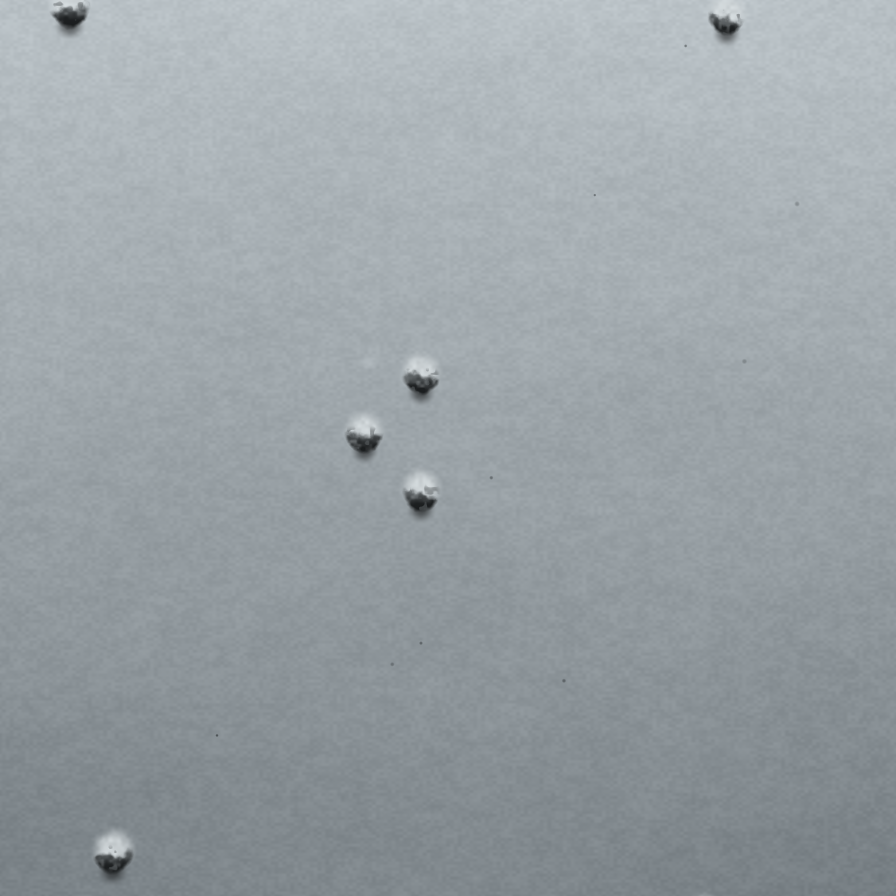
Reproduce this texture procedurally as a three.js fragment shader.

```glsl
// Grey painted wall lit from above, with a few rough plaster bumps and tiny specks.
varying vec2 vUv;

const vec3 WALL_TOP = vec3(0.725, 0.757, 0.775);
const vec3 WALL_BOTTOM = vec3(0.500, 0.531, 0.550);
const vec3 CAP_LIGHT = vec3(0.82, 0.845, 0.855);
const vec3 BUMP_GREY = vec3(0.36, 0.38, 0.39);
const vec3 BUMP_DARK = vec3(0.09, 0.10, 0.105);
const vec3 SPECK_COLOR = vec3(0.25, 0.27, 0.28);
const float BUMP_RADIUS = 0.0225;
const float GRAIN_STRENGTH = 0.038;
const float DIMPLE_STRENGTH = 0.024;
const float MOTTLE_STRENGTH = 0.034;
const float CORNER_SHADE = 0.035;
const vec2 CLUSTER_CENTER = vec2(0.449, 0.514);
const vec2 CLUSTER_SPREAD = vec2(0.042, 0.075);
const int SPECK_COUNT = 9;

float hash(vec2 p) {
  vec3 q = fract(vec3(p.xyx) * 0.1031);
  q += dot(q, q.yzx + 33.33);
  return fract((q.x + q.y) * q.z);
}

float noise(vec2 p) {
  vec2 i = floor(p);
  vec2 f = fract(p);
  f = f * f * (3.0 - 2.0 * f);
  return mix(mix(hash(i), hash(i + vec2(1.0, 0.0)), f.x),
             mix(hash(i + vec2(0.0, 1.0)), hash(i + 1.0), f.x), f.y);
}

float fbm(vec2 p) {
  float sum = 0.0;
  float weight = 0.5;
  for (int i = 0; i < 4; i++) {
    sum += weight * noise(p);
    p = p * 2.03 + 17.7;
    weight *= 0.5;
  }
  return sum;
}

// Vertical falloff of light, shaded lower corners, mottling and a fine grain
vec3 wall(vec2 uv) {
  vec3 color = mix(WALL_BOTTOM, WALL_TOP, pow(uv.y, 1.1));
  float side = abs(2.0 * uv.x - 1.0);
  color -= CORNER_SHADE * side * side * (1.0 - smoothstep(0.0, 0.45, uv.y));
  float mottle = fbm(uv * vec2(4.0, 9.0) + 40.0) - 0.47;
  float dimple = noise(uv * vec2(60.0, 100.0) + 90.0) - 0.5;
  float grain = noise(uv * vec2(230.0, 300.0)) - 0.5;
  return color + MOTTLE_STRENGTH * mottle + DIMPLE_STRENGTH * dimple + GRAIN_STRENGTH * grain;
}

// Bright soft cap above, ragged dark underside and a short shadow below
vec3 addBump(vec3 color, vec2 uv, vec2 center, float seed) {
  vec2 p = (uv - center) / (BUMP_RADIUS * (0.93 + 0.14 * hash(vec2(seed, 3.0))));
  if (dot(p, p) > 9.0) return color;
  vec2 offset = vec2(seed * 13.7, seed * 7.3);
  float rough = fbm(p * 1.6 + offset) - 0.47;
  float detail = noise(p * 5.0 + offset) - 0.5;

  float shadow = 1.0 - smoothstep(0.1, 1.0, length((p - vec2(0.0, -0.8)) / vec2(0.8, 0.75)));
  color *= 1.0 - 0.5 * shadow;

  float cap = 1.0 - smoothstep(0.4, 1.2, length(p - vec2(0.0, 0.25)) + 0.25 * rough);
  color = mix(color, CAP_LIGHT + 0.08 * detail, 0.9 * cap);

  // The underside narrows downward and meets the cap along a ragged ridge
  float width = 1.0 + 0.22 * max(-p.y, 0.0);
  float body = 1.0 - smoothstep(0.76, 1.04, length(p * vec2(width, 1.04)) + 0.3 * rough);
  float tilt = 0.7 * (hash(vec2(seed, 8.0)) - 0.5);
  float level = p.y + tilt * p.x + 0.65 * rough + 0.16 * detail;
  float underside = body * (1.0 - smoothstep(-0.18, 0.2, level));
  vec3 stone = mix(BUMP_DARK, BUMP_GREY, smoothstep(-0.65, 0.15, p.y + 0.35 * detail));
  stone += 0.2 * max(detail, 0.0);
  color = mix(color, stone, 0.96 * underside);

  float pit = smoothstep(0.66, 0.85, noise(p * 4.0 + offset + 50.0));
  return mix(color, BUMP_GREY, 0.55 * pit * body * (1.0 - smoothstep(0.2, 0.55, p.y)));
}

// Small dark flecks scattered over the wall
vec3 addSpecks(vec3 color, vec2 uv) {
  for (int i = 0; i < SPECK_COUNT; i++) {
    float id = float(i);
    vec2 center = vec2(hash(vec2(id, 21.0)), hash(vec2(id, 57.0)));
    float size = mix(0.002, 0.004, hash(vec2(id, 5.0)));
    float fleck = 1.0 - smoothstep(0.2, 1.0, length(uv - center) / size);
    color = mix(color, SPECK_COLOR, fleck * mix(0.25, 0.8, hash(vec2(id, 9.0))));
  }
  return color;
}

void main() {
  vec3 color = addSpecks(wall(vUv), vUv);

  // Faint pale smudge beside the cluster
  vec2 smudge = (vUv - CLUSTER_CENTER - vec2(-0.038, 0.081)) / vec2(0.016, 0.009);
  color += 0.06 * (1.0 - smoothstep(0.1, 1.0, length(smudge)));

  // Three bumps on an ellipse in the middle
  for (int i = 0; i < 3; i++) {
    float angle = radians(60.0 + 120.0 * float(i));
    vec2 center = CLUSTER_CENTER + CLUSTER_SPREAD * vec2(cos(angle), sin(angle));
    color = addBump(color, vUv, center, float(i) + 1.0);
  }

  // Stray bumps near the corners, the lower right one mostly out of view
  for (int i = 0; i < 4; i++) {
    float right = mod(float(i), 2.0);
    float top = floor(float(i) / 2.0);
    vec2 center = vec2(0.126 + 0.66 * right + top * (0.073 * right - 0.048),
                       0.046 + 0.944 * top - right * mix(0.072, 0.01, top));
    color = addBump(color, vUv, center, float(i) + 5.0);
  }

  gl_FragColor = vec4(clamp(color, 0.0, 1.0), 1.0);
}
```
